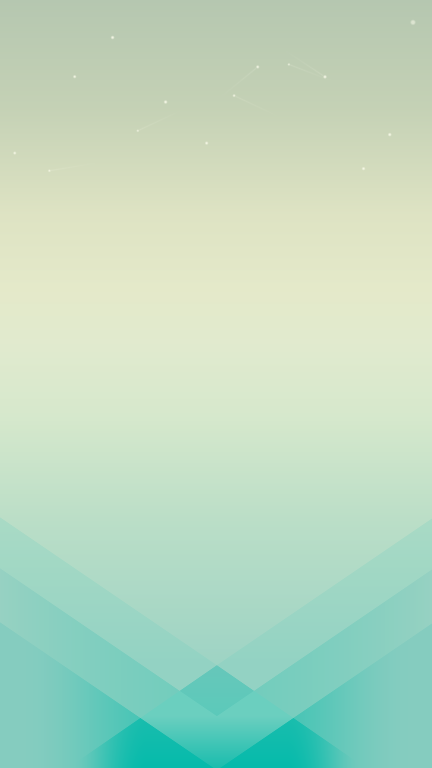
Reproduce this background procedurally as a WebGL 2 fragment shader.

```glsl
#version 300 es
precision highp float;
// Pale green dusk sky with faint linked stars above layered teal chevrons.
uniform vec2 u_resolution;
out vec4 fragColor;

float hash(float n) {
    return fract(sin(n * 127.1) * 43758.55);
}

float ramp(float a, float b, float t) {
    return clamp((t - a) / (b - a), 0.0, 1.0);
}

// Vertical sky gradient; t runs from the top (0) to the bottom (1)
vec3 sky(float t) {
    vec3 c = mix(vec3(0.71, 0.78, 0.69), vec3(0.77, 0.82, 0.71), ramp(0.0, 0.14, t));
    c = mix(c, vec3(0.87, 0.89, 0.765), ramp(0.14, 0.28, t));
    c = mix(c, vec3(0.895, 0.915, 0.79), ramp(0.28, 0.38, t));
    c = mix(c, vec3(0.88, 0.918, 0.808), ramp(0.38, 0.45, t));
    c = mix(c, vec3(0.84, 0.91, 0.80), ramp(0.45, 0.54, t));
    c = mix(c, vec3(0.73, 0.87, 0.78), ramp(0.54, 0.68, t));
    return mix(c, vec3(0.62, 0.83, 0.77), ramp(0.68, 0.86, t));
}

// Coverage of the side where d is negative, smoothed over one pixel
float cover(float d, float pixel) {
    return 1.0 - smoothstep(-0.6 * pixel, 0.6 * pixel, d);
}

// Distance in x and position along a segment in y
vec2 segment(vec2 p, vec2 a, vec2 b) {
    vec2 ab = b - a;
    float h = clamp(dot(p - a, ab) / dot(ab, ab), 0.0, 1.0);
    return vec2(length(p - a - ab * h), h);
}

// Scattered dots, some trailing a fading line
float stars(vec2 p, float pixel) {
    float light = 0.0;
    for (float i = 0.0; i < 13.0; i++) {
        vec2 star = vec2((i + 0.3 + 0.7 * hash(i + 1.0)) / 14.0, 1.33 + 0.42 * hash(i + 31.0));
        float radius = 0.0015 + 0.0015 * hash(i + 57.0);
        light = max(light, 0.8 * cover(length(p - star) - radius, 2.0 * pixel));

        float angle = mix(-0.8, 0.6, hash(i + 83.0));
        float side = hash(i + 11.0) < 0.5 ? -1.0 : 1.0;
        vec2 tail = star + 0.11 * vec2(side * cos(angle), sin(angle));
        vec2 s = segment(p, star, tail);
        float shown = step(0.4, hash(i + 19.0));
        light = max(light, 0.2 * shown * (1.0 - s.y) * cover(s.x - 0.0008, 2.0 * pixel));
    }
    // Larger soft dot in the upper right corner
    return max(light, 0.5 * cover(length(p - vec2(0.956, 1.726)) - 0.005, 2.0 * pixel));
}

void main() {
    // Canvas is one unit wide and 16/9 units tall
    vec2 uv = gl_FragCoord.xy / u_resolution;
    vec2 p = uv * vec2(1.0, 16.0 / 9.0);
    float pixel = 1.0 / u_resolution.x;
    float dx = abs(p.x - 0.502);
    float side = dx / 0.5;

    vec3 color = sky(1.0 - uv.y);
    color = mix(color, vec3(1.0, 1.0, 0.94), stars(p, pixel));

    // Three nested chevrons, each deeper in colour
    float valley = p.y - 0.682 * dx;
    float outer = cover(valley - 0.238, pixel);
    float middle = cover(valley - 0.120, pixel);
    float inner = cover(valley + 0.005, pixel);
    vec3 middleColor = mix(vec3(0.44, 0.80, 0.74), vec3(0.59, 0.82, 0.76), pow(side, 1.5));
    vec3 innerColor = mix(vec3(0.27, 0.77, 0.71), vec3(0.52, 0.80, 0.75), smoothstep(0.25, 0.9, side));
    color = mix(color, vec3(0.45, 0.81, 0.75), 0.25 * outer);
    color = mix(color, middleColor, middle);
    color = mix(color, innerColor, inner);

    // Central peak crossing the chevrons, fading out at its feet
    vec3 peak = mix(vec3(0.36, 0.79, 0.73), vec3(0.40, 0.78, 0.73), ramp(0.12, 0.238, p.y));
    vec3 band = mix(vec3(0.10, 0.74, 0.68), vec3(0.42, 0.81, 0.75), ramp(0.0, 0.12, p.y));
    vec3 foot = mix(vec3(0.02, 0.73, 0.67), vec3(0.10, 0.74, 0.68), ramp(0.0, 0.12, p.y));
    peak = mix(mix(peak, band, middle), foot, inner);
    float fade = 1.0 - smoothstep(0.16, 0.33, dx);
    color = mix(color, peak, fade * cover(p.y + 0.69 * dx - 0.238, pixel));

    fragColor = vec4(color, 1.0);
}
```
